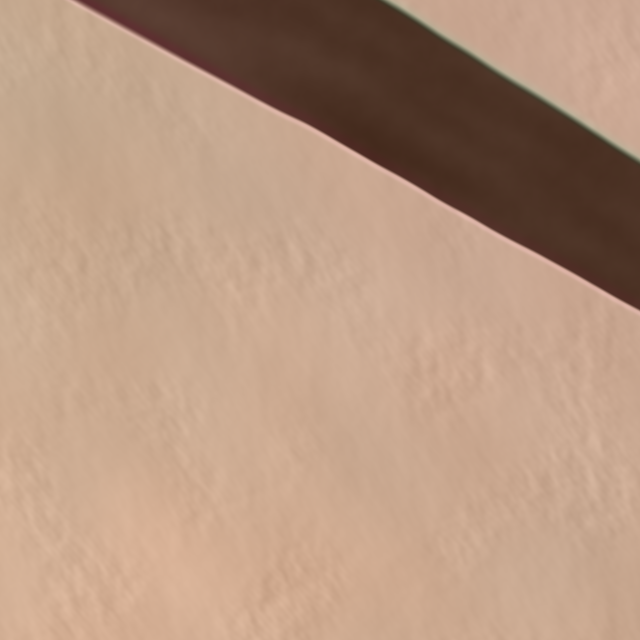
Reproduce this texture procedurally as a Shadertoy shader.

```glsl
// Sunlit plaster wall crossed by a tapering diagonal shadow with tinted edges.

vec2 gradientAt(vec2 cell) {
    float h = fract(sin(dot(cell, vec2(127.1, 311.7))) * 43758.5);
    return vec2(cos(6.2832 * h), sin(6.2832 * h));
}

float gradientNoise(vec2 p) {
    vec2 i = floor(p), f = fract(p);
    vec2 u = f * f * f * (f * (f * 6.0 - 15.0) + 10.0);
    float a = dot(gradientAt(i), f);
    float b = dot(gradientAt(i + vec2(1, 0)), f - vec2(1, 0));
    float c = dot(gradientAt(i + vec2(0, 1)), f - vec2(0, 1));
    float d = dot(gradientAt(i + vec2(1, 1)), f - vec2(1, 1));
    return mix(mix(a, b, u.x), mix(c, d, u.x), u.y);
}

float plasterHeight(vec2 p) {
    float height = 0.0, amplitude = 0.5;
    for (int octave = 0; octave < 3; octave++) {
        height += amplitude * gradientNoise(p);
        p = mat2(1.6, 1.2, -1.2, 1.6) * p + 7.3;
        amplitude *= 0.5;
    }
    return height;
}

// Bell-shaped line profile around zero
float ridge(float distance, float width) {
    return exp(-distance * distance / (width * width));
}

vec3 sunlitWall(vec2 uv) {
    vec3 top = mix(vec3(0.765, 0.655, 0.555), vec3(0.795, 0.660, 0.580), smoothstep(0.0, 0.9, uv.x));
    vec3 bottom = mix(vec3(0.820, 0.680, 0.575), vec3(0.785, 0.655, 0.560), smoothstep(0.2, 1.0, uv.x));
    vec3 color = mix(bottom, top, smoothstep(0.0, 0.85, uv.y));
    color += vec3(0.025, 0.012, 0.010) * ridge(length(uv - vec2(0.25, 0.08)), 0.17);

    // Broad slanted trowel marks and faint vertical streaks
    vec2 slant = vec2(dot(uv, vec2(0.85, 0.53)), dot(uv, vec2(-0.53, 0.85)));
    color += 0.030 * gradientNoise(slant * vec2(9.0, 3.5) + 4.0);
    color += 0.012 * gradientNoise(uv * vec2(38.0, 6.0));
    color += vec3(0.012, -0.004, -0.010) * gradientNoise(uv * 5.0 + 20.0);

    // Side-lit bumps gathered in patches
    vec2 grain = slant * vec2(34.0, 20.0);
    float relief = plasterHeight(grain) - plasterHeight(grain + vec2(0.22, -0.16));
    float patches = smoothstep(-0.15, 0.4, gradientNoise(uv * 6.0 + 11.0));
    return color + relief * mix(0.035, 0.13, patches) * mix(1.0, 0.6, uv.y);
}

vec3 shadedWall(vec2 uv) {
    vec3 color = mix(vec3(0.335, 0.225, 0.180), vec3(0.298, 0.198, 0.145), smoothstep(0.2, 0.6, uv.x));
    vec2 along = vec2(dot(uv, vec2(0.87, -0.49)), dot(uv, vec2(0.49, 0.87)));
    color += 0.045 * gradientNoise(along * vec2(4.0, 16.0) + 2.0);
    return color + 0.018 * plasterHeight(uv * 30.0);
}

void mainImage(out vec4 fragColor, in vec2 fragCoord) {
    vec2 uv = fragCoord / iResolution.xy;
    float pixel = 1.0 / iResolution.y;

    // Signed distances to both borders, positive on the shadow side
    float bow = 0.005 * ridge(uv.x - 0.52, 0.13);
    float waver = 0.0025 * gradientNoise(vec2(uv.x * 14.0, 3.5));
    float lower = (uv.y - 1.0 + (uv.x - 0.117) * 0.5487 - bow - waver) * 0.877;
    float upper = (1.0 - (uv.x - 0.6016) * 0.631 - uv.y + waver) * 0.846;

    float softness = max(pixel, mix(0.006, 0.0028, smoothstep(0.1, 0.5, uv.x)));
    float shade = smoothstep(-softness, softness, lower)
                * smoothstep(-0.0045 - pixel, 0.0045 + pixel, upper);
    vec3 color = mix(sunlitWall(uv), shadedWall(uv), shade);

    // Pink rim and plum fringe below, green fringe above
    color += vec3(0.075, 0.055, 0.085) * ridge(lower + 0.0045, 0.0035);
    float plum = ridge(lower - 0.007, 0.009) * mix(1.0, 0.45, smoothstep(0.1, 0.7, uv.x));
    color += vec3(0.035, -0.035, 0.015) * plum;
    color += vec3(-0.085, 0.020, 0.005) * ridge(upper, 0.006);
    color += vec3(-0.015, 0.020, 0.015) * ridge(upper + 0.008, 0.007);

    fragColor = vec4(clamp(color, 0.0, 1.0), 1.0);
}
```
